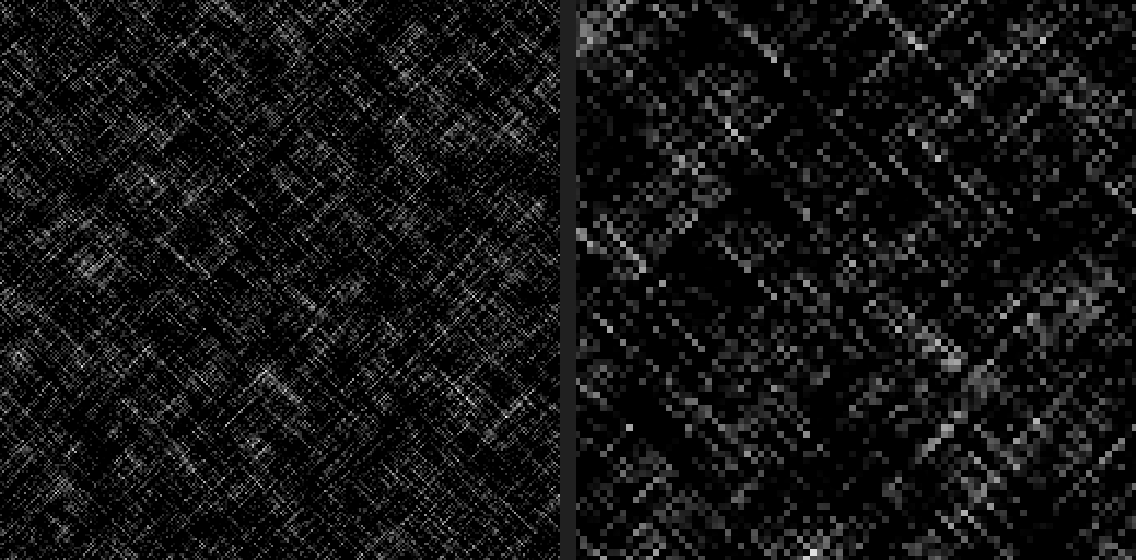
Left, the full canvas; right, a detail of the centre.
Reproduce this texture procedurally as a Shadertoy shader.

```glsl
// Dark woven scratches: fine grey dashes along both diagonals on black.
// White noise on a square grid is averaged along two crossing directions,
// then grain and soft patches are added and the lower part is cut to black.

#define CELLS 256.0        // grid cells per canvas height
#define STREAK_REACH 11    // half length of the averaging line, in cells
#define STREAK_FADE 6.0    // falloff distance along a streak, in cells
#define STREAK_SLOPE 0.92  // rise per cell of run
#define STREAK_AMOUNT 0.60
#define GRAIN_AMOUNT 0.48
#define PATCH_AMOUNT 1.0
#define PATCH_SCALE 14.0   // patches per canvas height
#define BLACK_CUT 0.18
#define CONTRAST 0.25

// Integer hash of a cell and a seed, from 0 to 1
float hash(ivec2 cell, uint seed) {
    uint h = uint(cell.x + 4096) * 1597u + uint(cell.y + 4096) * 51749u + seed * 7919u;
    h = (h ^ (h >> 16)) * 0x7feb352du;
    h = (h ^ (h >> 15)) * 0x846ca68bu;
    h ^= h >> 16;
    return float(h >> 8) / 16777216.0;
}

// White noise with zero mean and unit variance
float whiteNoise(ivec2 cell, uint seed) {
    return (hash(cell, seed) - 0.5) * sqrt(12.0);
}

// Gradient noise for the soft patches
float cornerSlope(ivec2 corner, vec2 offset) {
    float angle = 6.2832 * hash(corner, 4u);
    return dot(vec2(cos(angle), sin(angle)), offset);
}

float gradientNoise(vec2 p) {
    ivec2 i = ivec2(floor(p));
    vec2 f = fract(p);
    vec2 u = f * f * f * (f * (f * 6.0 - 15.0) + 10.0);
    float low = mix(cornerSlope(i, f),
                    cornerSlope(i + ivec2(1, 0), f - vec2(1, 0)), u.x);
    float high = mix(cornerSlope(i + ivec2(0, 1), f - vec2(0, 1)),
                     cornerSlope(i + ivec2(1, 1), f - vec2(1, 1)), u.x);
    return mix(low, high, u.y);
}

// White noise averaged along a slanted line, scaled back to unit variance
float streaks(ivec2 cell, float slope, uint seed) {
    float total = 0.0;
    float power = 0.0;
    for (int i = -STREAK_REACH; i <= STREAK_REACH; i++) {
        float along = float(i);
        float weight = exp(-along * along / (STREAK_FADE * STREAK_FADE));
        ivec2 stepOffset = ivec2(i, int(floor(along * slope + 0.5)));
        total += weight * whiteNoise(cell + stepOffset, seed);
        power += weight * weight;
    }
    return total / sqrt(power);
}

void mainImage(out vec4 fragColor, in vec2 fragCoord) {
    vec2 uv = fragCoord / iResolution.y;
    ivec2 cell = ivec2(floor(uv * CELLS));

    // Crossing streaks, rising and falling
    float level = STREAK_AMOUNT * (streaks(cell, STREAK_SLOPE, 1u)
                                 + streaks(cell, -STREAK_SLOPE, 2u));

    // Speckle per cell and broad light and dark patches
    level += GRAIN_AMOUNT * whiteNoise(cell, 3u);
    level += PATCH_AMOUNT * gradientNoise(uv * PATCH_SCALE);

    // Cut to black and scale the rest to grey
    float grey = clamp(CONTRAST * (level - BLACK_CUT), 0.0, 1.0);
    fragColor = vec4(vec3(grey), 1.0);
}
```
